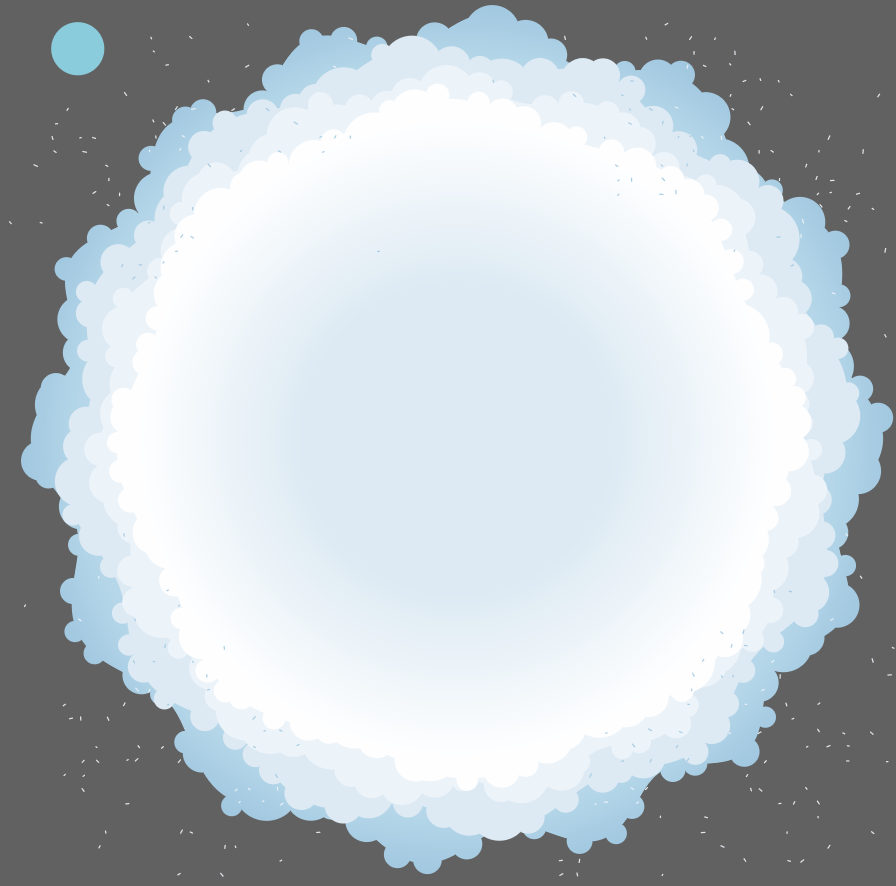
A WebGL 2 fragment shader for this background:

```glsl
#version 300 es
precision highp float;

uniform vec2 u_resolution;
out vec4 fragColor;

const float TAU = 6.2831853;
const int PUFFS = 72;

const vec3 SLATE = vec3(0.38);
const vec3 DOT_BLUE = vec3(0.54, 0.80, 0.86);
const vec3 DEEP_SKY = vec3(0.635, 0.785, 0.880);
const vec3 SKY = vec3(0.715, 0.845, 0.915);
const vec3 MIST = vec3(0.867, 0.918, 0.953);
const vec3 PALE = vec3(0.930, 0.955, 0.978);
const vec3 WHITE = vec3(0.996, 0.998, 1.0);

vec2 hash2(vec2 p) {
    vec3 q = fract(p.xyx * vec3(0.1031, 0.1030, 0.0973));
    q += dot(q, q.yzx + 33.33);
    return fract((q.xx + q.yz) * q.zy);
}

float cover(float dist, float pixel) {
    return clamp(0.5 - dist / pixel, 0.0, 1.0);
}

// Broad billows around the ring; warp shifts their spacing
float rimRadius(float angle, float valley, float swell, float lobes, float phase, float warp) {
    float turn = angle + warp * cos(2.0 * angle) - phase;
    return valley + swell * (0.5 + 0.5 * cos(lobes * turn));
}

// Signed distance to a disc edged with round puffs
float cloudRing(vec2 p, float valley, float swell, float lobes, float phase, float warp, float seed) {
    float rim = rimRadius(atan(p.y, p.x), valley, swell, lobes, phase, warp);
    float dist = length(p) - rim + 0.014;
    for (int i = 0; i < PUFFS; i++) {
        vec2 rnd = hash2(vec2(float(i) + 1.0, seed));
        float angle = TAU * (float(i) + 0.7 * rnd.x) / float(PUFFS);
        float size = mix(0.012, 0.038, rnd.y * rnd.y);
        float edge = rimRadius(angle, valley, swell, lobes, phase, warp);
        float reach = edge - size + 0.008 * (rnd.x - 0.5);
        dist = min(dist, length(p - reach * vec2(cos(angle), sin(angle))) - size);
    }
    return dist;
}

// Tiny tilted flakes gathered into patches near the diagonals
float flakes(vec2 p, float pixel) {
    const float CELL = 0.016;
    vec2 id = floor(p / CELL);
    vec2 center = (id + 0.5) * CELL;
    vec2 rnd = hash2(id + 91.0);
    vec2 tilt = hash2(id + 237.0);
    float radius = length(center);
    float diagonal = -cos(4.0 * atan(center.y, center.x));
    float patches = sin(center.x * 31.0 + 2.0 * sin(center.y * 17.0)) * sin(center.y * 37.0 + 1.0);
    float density = 0.18 * smoothstep(-0.5, 1.0, diagonal) + 0.30 * max(patches, 0.0) * step(-0.6, diagonal);
    density *= smoothstep(0.34, 0.38, radius) * (1.0 - smoothstep(0.50, 0.66, radius));
    float angle = TAU * tilt.x;
    vec2 axis = vec2(cos(angle), sin(angle));
    vec2 local = p - center - (rnd.yx - 0.5) * 0.6 * CELL;
    float along = dot(local, axis);
    float halfLength = mix(0.0006, 0.0020, tilt.y);
    float dist = length(local - axis * clamp(along, -halfLength, halfLength)) - 0.0007;
    return cover(dist, pixel) * step(rnd.x, density);
}

void main() {
    float pixel = 1.0 / u_resolution.y;
    vec2 p = (gl_FragCoord.xy - u_resolution * vec2(0.510, 0.505)) * pixel;
    float radius = length(p);

    // Backdrop and corner dot
    vec3 color = SLATE;
    color = mix(color, DOT_BLUE, cover(length(p - vec2(-0.428, 0.440)) - 0.030, pixel));

    // Cloud rings from back to front
    vec3 skyShade = mix(SKY, DEEP_SKY, smoothstep(0.41, 0.50, radius));
    float outer = cover(cloudRing(p, 0.455, 0.040, 14.0, 0.07, 0.07, 3.0), pixel);
    float middle = cover(cloudRing(p, 0.430, 0.028, 12.0, 0.14, 0.0, 17.0), pixel);
    float inner = cover(cloudRing(p, 0.400, 0.022, 15.0, 0.30, 0.03, 29.0), pixel);
    float front = cover(cloudRing(p, 0.374, 0.024, 8.0, 0.05, 0.0, 41.0), pixel);
    color = mix(color, skyShade, outer);
    color = mix(color, MIST, middle);
    color = mix(color, PALE, inner);

    // Front disc fades from a flat misty core to a white rim
    vec3 core = mix(MIST, WHITE, clamp((radius - 0.175) / 0.185, 0.0, 1.0));
    color = mix(color, core, front);

    // Flakes: blue over pale cloud, light elsewhere
    vec3 flakeColor = mix(PALE, DEEP_SKY, max(middle, front));
    color = mix(color, flakeColor, 0.9 * flakes(p, pixel));

    fragColor = vec4(color, 1.0);
}
```
